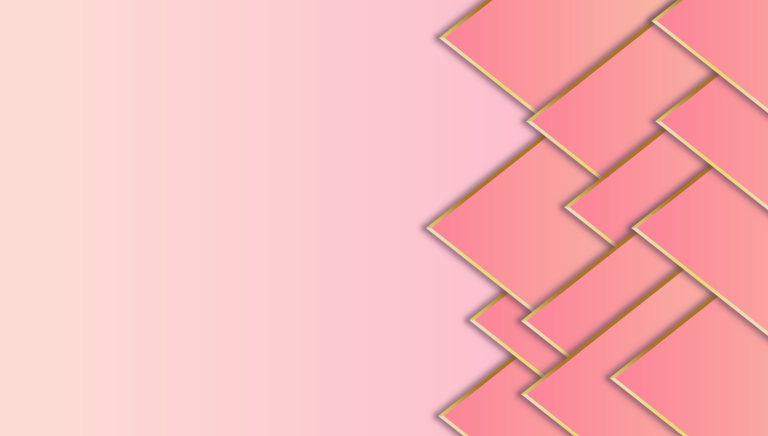
Give the GLSL for this background, as a WebGL 2 fragment shader.

```glsl
#version 300 es
precision highp float;
// Overlapping pink wedges with gold rims and soft shadows over a blush gradient.
// Each wedge is a distance function around its left tip; the wedges are
// painted from back to front, all in units of the canvas height.

uniform vec2 u_resolution;
out vec4 fragColor;

const float SLOPE = 0.79;
const float RIM_WIDTH = 0.0078;
const float SHADOW_RADIUS = 0.012;

const vec3 BLUSH_LEFT  = vec3(0.992, 0.862, 0.835);
const vec3 BLUSH_RIGHT = vec3(0.988, 0.750, 0.808);
const vec3 ROSE        = vec3(0.992, 0.510, 0.592);
const vec3 PEACH       = vec3(0.975, 0.725, 0.650);
const vec3 DARK_GOLD   = vec3(0.650, 0.470, 0.120);
const vec3 YELLOW_GOLD = vec3(0.920, 0.850, 0.450);
const vec3 CREAM       = vec3(0.930, 0.870, 0.730);
const vec3 SHADOW      = vec3(0.400, 0.270, 0.360);

// Left tips of the wedges, back to front
const int COUNT = 12;
const vec2 TIPS[COUNT] = vec2[COUNT](
    vec2(1.005, 0.046), vec2(1.076, 0.266), vec2(0.977, 0.477),
    vec2(1.007, 0.913), vec2(1.207, 0.722), vec2(1.294, 0.525),
    vec2(1.195, 0.264), vec2(1.195, 0.096), vec2(1.398, 0.133),
    vec2(1.448, 0.477), vec2(1.503, 0.722), vec2(1.494, 0.952));

// x: distance along the nearer edge, y: signed distance (negative inside)
vec2 wedge(vec2 q, float slope) {
    vec2 edge = normalize(vec2(1.0, slope));
    q.y = abs(q.y);
    float along = dot(q, edge);
    float across = edge.x * q.y - edge.y * q.x;
    return vec2(along, along > 0.0 ? across : length(q));
}

// Coverage of the region where d < 0, smoothed over one pixel
float coverage(float d, float pixel) {
    return 1.0 - smoothstep(-0.75 * pixel, 0.75 * pixel, d);
}

// Metallic sheen: dark on the upper edge, bright on the lower edge
vec3 rimColor(float along, float side, float pixel) {
    vec3 upper = mix(YELLOW_GOLD * 0.92, DARK_GOLD, smoothstep(0.0, 0.13, along));
    vec3 lower = mix(CREAM, YELLOW_GOLD, 0.5 - 0.5 * cos(along * 18.0));
    return mix(lower, upper, smoothstep(-pixel, pixel, side));
}

// Paint one wedge, with its shadow, over the colour below
vec3 paintWedge(vec3 below, vec2 q, float pixel) {
    vec2 w = wedge(q, SLOPE);
    float falloff = max(w.y, 0.0) / SHADOW_RADIUS;
    vec3 color = mix(below, SHADOW, 0.58 * exp(-falloff * falloff));

    vec3 fill = mix(ROSE, PEACH, clamp(q.x / 0.55, 0.0, 1.0));
    vec3 rim = rimColor(w.x, q.y, pixel);
    vec3 surface = mix(rim, fill, coverage(w.y + RIM_WIDTH, pixel));
    return mix(color, surface, coverage(w.y, pixel));
}

void main() {
    float pixel = 1.0 / u_resolution.y;
    vec2 p = gl_FragCoord.xy * pixel;

    // Backdrop
    vec3 color = mix(BLUSH_LEFT, BLUSH_RIGHT, clamp((p.x - 0.1) / 1.1, 0.0, 1.0));

    // Wedges
    for (int i = 0; i < COUNT; i++) {
        color = paintWedge(color, p - TIPS[i], pixel);
    }
    fragColor = vec4(color, 1.0);
}
```
